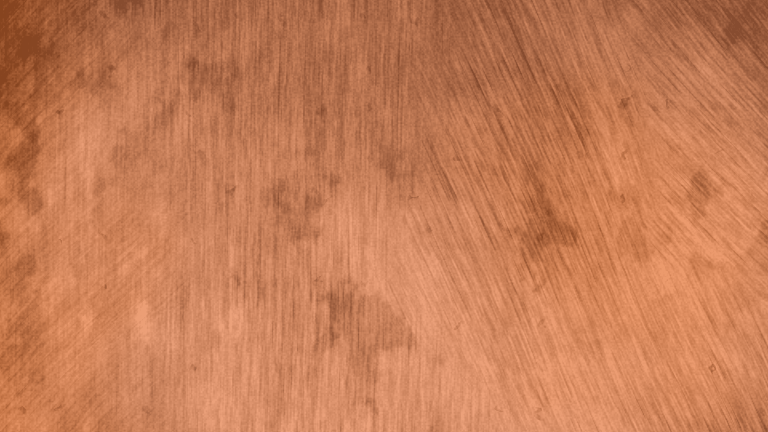
Reproduce this texture procedurally as a WebGL 1 fragment shader.

```glsl
precision highp float;
// Brushed, weathered copper plate. Stretched noise makes fine, even grooves that
// run upright in the centre and slant at the sides; cloudy tone, warm patches,
// small dark smudges, pale scuffs and ragged flecks are laid over them.

uniform vec2 u_resolution;

const vec3 COPPER_DARK  = vec3(0.53, 0.30, 0.19);
const vec3 COPPER_MID   = vec3(0.78, 0.498, 0.35);
const vec3 COPPER_LIGHT = vec3(0.925, 0.63, 0.48);
const vec3 WARM_SHIFT   = vec3(0.0, -0.035, -0.07);

const float BASE_TONE     = 0.765;
const float TOP_SHADE     = 0.37;
const float CLOUD_AMOUNT  = 0.60;
const float CORNER_SHADE  = 0.22;
const float STROKE_AMOUNT = 0.56;
const float GRAIN_AMOUNT  = 0.20;
const float SMUDGE_AMOUNT = 0.24;
const float SCUFF_AMOUNT  = 0.20;
const float FLECK_AMOUNT  = 0.34;
const float FLECK_GRID    = 10.0;
const float FLECK_SHARE   = 0.34;

// Stroke lean from the vertical, in radians
const float LEAN_LEFT   = 0.75;
const float LEAN_CENTRE = 0.012;
const float LEAN_RIGHT  = -0.42;
const float LEAN_FAR    = -0.75;

float hash(vec2 p) {
  vec3 q = fract(p.xyx * vec3(0.1031, 0.1030, 0.0973));
  q += dot(q, q.yzx + 33.33);
  return fract((q.x + q.y) * q.z);
}

float noise(vec2 p) {
  vec2 i = floor(p);
  vec2 f = fract(p);
  f = f * f * (3.0 - 2.0 * f);
  float low  = mix(hash(i), hash(i + vec2(1.0, 0.0)), f.x);
  float high = mix(hash(i + vec2(0.0, 1.0)), hash(i + vec2(1.0)), f.x);
  return mix(low, high, f.y);
}

float fbm(vec2 p) {
  float sum = 0.0;
  float amp = 0.516;
  for (int i = 0; i < 5; i++) {
    sum += amp * noise(p);
    p = mat2(1.6, 1.2, -1.2, 1.6) * p + 17.3;
    amp *= 0.5;
  }
  return sum;
}

// Fine grooves with sparse thin cuts along one direction, centred on zero
float strokes(vec2 p, float lean) {
  float s = sin(lean);
  float c = cos(lean);
  vec2 q = vec2(c * p.x - s * p.y, s * p.x + c * p.y) + 40.0;
  q.x += 0.006 * noise(q * vec2(3.0, 4.0));
  float hair   = noise(q * vec2(270.0, 40.0)) - 0.5;
  float groove = noise(q * vec2(190.0, 7.0) + 31.0) - 0.5;
  float cut    = smoothstep(0.72, 0.92, noise(q * vec2(170.0, 9.0) + 95.0));
  float band   = noise(q * vec2(40.0, 2.5) + 67.0) - 0.5;
  float pressure = mix(0.75, 1.25, noise(q * vec2(4.0, 3.0) + 12.0));
  return pressure * (0.45 * hair + 0.50 * groove - 0.28 * (cut - 0.08)) + 0.08 * band;
}

// One ragged dark chip in some of the grid cells
float flecks(vec2 p) {
  vec2 g = p * FLECK_GRID;
  vec2 cell = floor(g);
  vec2 centre = 0.35 + 0.3 * vec2(hash(cell + 5.0), hash(cell + 71.0));
  vec2 ragged = vec2(noise(p * 95.0), noise(p * 95.0 + 44.0)) - 0.5;
  vec2 d = fract(g) - centre + 0.16 * ragged;
  float tilt = 2.0 * (hash(cell + 37.0) - 0.5);
  d = vec2(d.x - tilt * d.y, 0.65 * d.y);
  float radius = mix(0.045, 0.15, pow(hash(cell + 23.0), 2.5));
  float present = step(hash(cell + 11.0), FLECK_SHARE);
  float body = 1.0 - smoothstep(radius * 0.5, radius + 0.02, length(d));
  float wear = mix(0.4, 1.0, noise(p * 130.0 + 7.0));
  return present * body * wear * mix(0.5, 1.1, hash(cell + 59.0));
}

void main() {
  vec2 p = gl_FragCoord.xy / u_resolution.y;
  float across = p.x * u_resolution.y / u_resolution.x;
  vec2 place = vec2(across, p.y);
  float patches = fbm(p * 2.3 + 9.0) - 0.5;

  // Brush directions, bent slightly and blended across the plate
  vec2 bent = p + 0.06 * vec2(noise(p * 2.5 + 3.0), noise(p * 2.5 + 8.0));
  float leftSide  = 1.0 - smoothstep(0.08, 0.30, across + 0.3 * patches);
  float rightSide = smoothstep(0.58, 0.66, across + 0.1 * p.y + 0.25 * patches);
  float farSide   = smoothstep(0.56, 0.64, 0.5 * across + 0.25 * p.y + 0.5 * patches);
  float slanted = mix(strokes(bent, LEAN_RIGHT), strokes(bent, LEAN_FAR), farSide);
  float brushed = mix(strokes(p, LEAN_CENTRE), slanted, rightSide);
  brushed = mix(brushed, 0.9 * strokes(bent, LEAN_LEFT), 0.6 * leftSide);

  // Broad tone: shaded top and corners, cloudy tarnish
  float clouds = fbm(p * vec2(3.2, 2.5) + 21.0) - 0.5;
  float mottle = fbm(p * vec2(19.0, 14.0) + 33.0) - 0.5;
  vec2 corner = place - vec2(0.54, 0.45);
  float tone = BASE_TONE - TOP_SHADE * smoothstep(0.25, 1.10, p.y);
  tone += CLOUD_AMOUNT * clouds + 0.30 * mottle * (0.5 + leftSide);
  tone -= CORNER_SHADE * smoothstep(0.20, 0.50, dot(corner, corner));
  tone += STROKE_AMOUNT * brushed;
  tone += GRAIN_AMOUNT * (noise(p * 270.0) - 0.5);

  // Smudges, scuffs and flecks
  float smudge = smoothstep(0.57, 0.70, fbm(p * vec2(13.0, 11.0) + 54.0));
  float scuff = smoothstep(0.55, 0.80, fbm(p * vec2(15.0, 8.0) + 83.0));
  float scuffZone = (1.0 - smoothstep(0.15, 0.55, across)) * (1.0 - smoothstep(0.4, 0.9, p.y));
  tone -= SMUDGE_AMOUNT * smudge * smoothstep(-0.05, 0.16, patches);
  tone += SCUFF_AMOUNT * scuff * (0.25 + scuffZone);
  tone -= FLECK_AMOUNT * flecks(p);
  tone = clamp(tone, 0.0, 1.0);

  // Copper ramp with more saturated left edge and right-hand patch
  vec3 color = mix(COPPER_DARK, COPPER_MID, min(tone / 0.55, 1.0));
  color = mix(color, COPPER_LIGHT, max(tone - 0.55, 0.0) / 0.45);
  float warmLeft = 1.0 - smoothstep(0.0, 0.22, across + 0.25 * patches);
  vec2 glow = (place - vec2(0.82, 0.42)) * vec2(1.0, 0.8);
  float warmRight = 1.0 - smoothstep(0.10, 0.36, length(glow) + 0.3 * patches);
  color += WARM_SHIFT * max(warmLeft, 0.8 * warmRight);

  gl_FragColor = vec4(color, 1.0);
}
```
